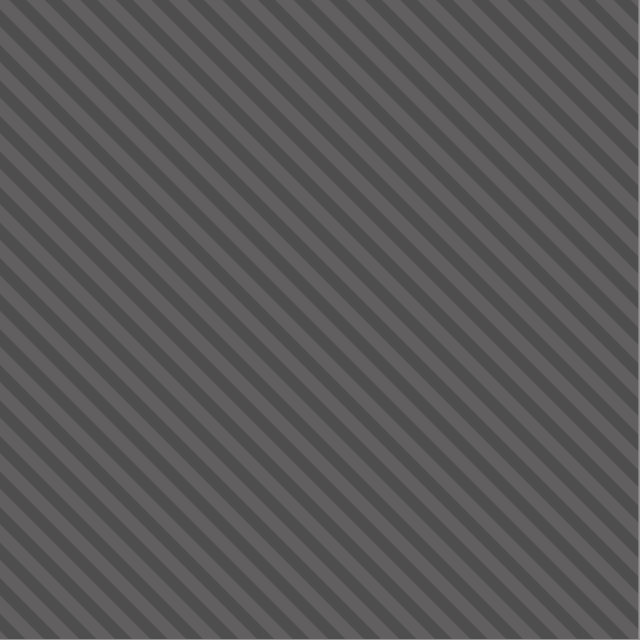
Write a three.js fragment shader that draws this pattern.

```glsl
#define REPEATS 18.0
#define LIGHT_SHARE 0.52
#define EDGE_SOFTNESS 0.03
#define RIM_WIDTH vec2(0.0025, 0.0015)
#define LIGHT_GRAY vec3(0.380, 0.372, 0.376)
#define DARK_GRAY vec3(0.306, 0.306, 0.306)
#define RIM_GRAY vec3(0.58)

varying vec2 vUv;

// Coverage of the light band: 1 inside, 0 in the dark gap
float diagonalStripe(vec2 p) {
  float phase = (p.x + p.y) * REPEATS;
  float fromCenter = abs(fract(phase + 0.5) - 0.5);
  float signedDistance = fromCenter - 0.5 * LIGHT_SHARE;
  return 1.0 - smoothstep(-EDGE_SOFTNESS, EDGE_SOFTNESS, signedDistance);
}

// Pale hairline along the right and bottom borders
float borderRim(vec2 p) {
  vec2 inset = vec2(1.0 - p.x, p.y);
  vec2 rim = 1.0 - smoothstep(0.5 * RIM_WIDTH, 1.5 * RIM_WIDTH, inset);
  return max(rim.x, rim.y);
}

void main() {
  vec3 color = mix(DARK_GRAY, LIGHT_GRAY, diagonalStripe(vUv));
  color = mix(color, RIM_GRAY, borderRim(vUv));
  gl_FragColor = vec4(color, 1.0);
}
```
